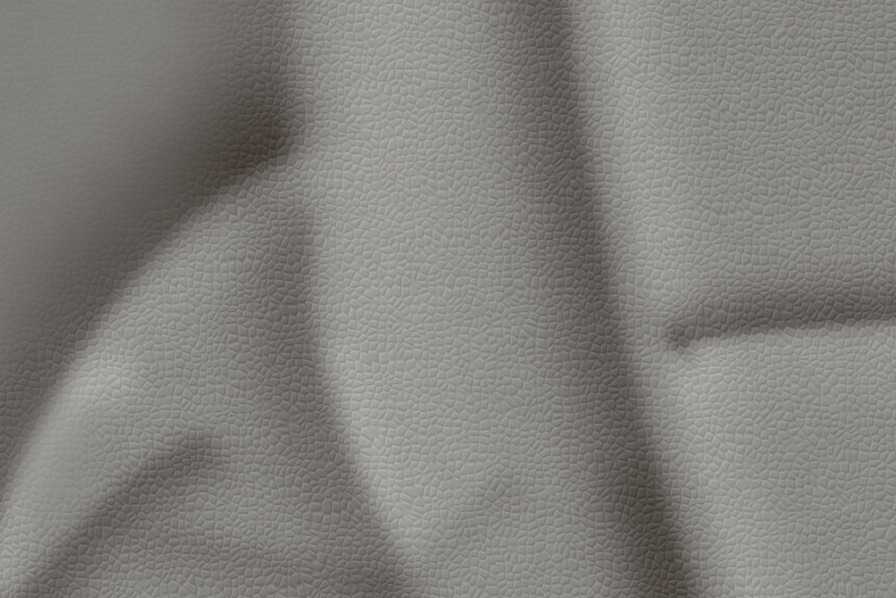
Write a Shadertoy shader that draws this texture.

```glsl
#define BASE_TONE 0.535
#define FOLD_DEPTH 1.0
#define GRAIN_CELLS 72.0
#define GRAIN_RELIEF 0.060
#define GRAIN_WARP 0.9
#define MOTTLE 0.018
#define WARM_SHADOW vec3(0.35, 0.328, 0.310)
#define PALE_LIGHT vec3(0.61, 0.602, 0.588)

vec2 hash2(vec2 p) {
    vec3 q = fract(p.xyx * vec3(0.1031, 0.1030, 0.0973));
    q += dot(q, q.yzx + 33.33);
    return fract((q.xx + q.yz) * q.zy);
}

float noise(vec2 p) {
    vec2 cell = floor(p), f = fract(p);
    f = f * f * (3.0 - 2.0 * f);
    return mix(mix(hash2(cell).x, hash2(cell + vec2(1, 0)).x, f.x),
               mix(hash2(cell + vec2(0, 1)).x, hash2(cell + vec2(1, 1)).x, f.x), f.y);
}

// Soft stroke along a quadratic curve; widths to the left and right of its direction
float fold(vec2 p, vec2 a, vec2 b, vec2 c, float leftWidth, float rightWidth) {
    vec2 bend = a - 2.0 * b + c, chord = c - a;
    float t = clamp(dot(p - a, chord) / dot(chord, chord), 0.0, 1.0);
    vec2 offset, tangent;
    for (int i = 0; i < 5; i++) {
        offset = a + 2.0 * t * (b - a) + t * t * bend - p;
        tangent = 2.0 * (b - a) + 2.0 * t * bend;
        float slope = dot(tangent, tangent) + max(0.0, 2.0 * dot(offset, bend));
        t = clamp(t - dot(offset, tangent) / slope, 0.0, 1.0);
    }
    offset = p - (a + 2.0 * t * (b - a) + t * t * bend);
    tangent = normalize(2.0 * (b - a) + 2.0 * t * bend);
    float dist = length(offset);
    float side = (tangent.x * offset.y - tangent.y * offset.x) / max(dist, 1e-4);
    float width = mix(rightWidth, leftWidth, 0.5 + 0.5 * side);
    return exp(-dist * dist / (width * width));
}

// Broad light and shade of the draped hide
float drape(vec2 p) {
    float s = 0.0;
    // Upper left hollow and the edge running down from it
    s -= 0.10 * fold(p, vec2(0.45, 1.10), vec2(0.46, 0.90), vec2(0.45, 0.76), 0.045, 0.16);
    s -= 0.17 * fold(p, vec2(0.45, 0.75), vec2(0.145, 0.59), vec2(-0.04, 0.10), 0.03, 0.14);
    s += 0.05 * fold(p, vec2(0.46, 0.66), vec2(0.30, 0.54), vec2(0.14, 0.39), 0.07, 0.04);
    s += 0.08 * fold(p, vec2(0.19, 0.37), vec2(0.06, 0.33), vec2(-0.01, 0.06), 0.05, 0.04);

    // Central ridge and the valley beside it
    s += 0.075 * fold(p, vec2(0.66, 1.10), vec2(0.58, 0.58), vec2(0.65, 0.16), 0.19, 0.11);
    s -= 0.14 * fold(p, vec2(0.50, 0.61), vec2(0.47, 0.355), vec2(0.655, 0.06), 0.035, 0.10);
    s += 0.04 * fold(p, vec2(0.57, 0.40), vec2(0.61, 0.22), vec2(0.685, 0.05), 0.035, 0.025);
    s -= 0.05 * fold(p, vec2(0.71, 0.05), vec2(0.76, 0.12), vec2(0.84, 0.18), 0.025, 0.05);

    // Long channel and the crest on its right
    s -= 0.17 * fold(p, vec2(0.91, 1.10), vec2(0.975, 0.50), vec2(1.15, -0.03), 0.035, 0.10);
    s += 0.07 * fold(p, vec2(1.02, 1.10), vec2(1.06, 0.56), vec2(1.27, -0.04), 0.08, 0.035);
    s -= 0.07 * fold(p, vec2(1.06, 0.16), vec2(1.09, 0.08), vec2(1.11, -0.05), 0.08, 0.06);

    // Pinched crease at the right
    s -= 0.17 * fold(p, vec2(1.15, 0.435), vec2(1.24, 0.465), vec2(1.60, 0.48), 0.065, 0.016);
    s -= 0.07 * fold(p, vec2(1.13, 0.435), vec2(1.13, 0.42), vec2(1.15, 0.405), 0.025, 0.02);
    s += 0.045 * fold(p, vec2(1.20, 0.40), vec2(1.34, 0.42), vec2(1.60, 0.42), 0.025, 0.09);

    // Lower left pocket and bottom hollow
    s -= 0.14 * fold(p, vec2(0.32, 0.245), vec2(0.22, 0.20), vec2(0.03, -0.03), 0.07, 0.03);
    s -= 0.07 * fold(p, vec2(0.30, 0.09), vec2(0.45, 0.05), vec2(0.64, 0.01), 0.04, 0.07);
    return s;
}

// Pebble height: rounded cells divided by narrow creases
float pebble(vec2 p) {
    vec2 cell = floor(p), f = fract(p);
    float nearest = 8.0, second = 8.0;
    for (int y = -1; y <= 1; y++)
    for (int x = -1; x <= 1; x++) {
        vec2 g = vec2(x, y);
        float d = length(g + 0.1 + 0.8 * hash2(cell + g) - f);
        second = min(second, max(nearest, d));
        nearest = min(nearest, d);
    }
    return smoothstep(0.0, 0.45, second - nearest);
}

void mainImage(out vec4 fragColor, in vec2 fragCoord) {
    vec2 p = fragCoord / iResolution.y;
    float tone = BASE_TONE + FOLD_DEPTH * drape(p);
    tone -= 0.035 * smoothstep(0.5, 0.0, p.x) * smoothstep(0.3, 0.7, p.y);
    tone -= 0.02 * smoothstep(1.15, 1.5, p.x) * smoothstep(0.4, 1.0, p.y);

    // Grain lit from above, soft where the hide falls out of focus
    vec2 g = p * GRAIN_CELLS;
    g += GRAIN_WARP * vec2(noise(p * 24.0), noise(p * 24.0 + 40.0));
    float relief = pebble(g) - pebble(g + vec2(-0.12, 0.28));
    float edgeSide = p.y - 0.76 + 0.9 * max(0.46 - p.x, 0.0);
    float blur = smoothstep(-0.10, 0.12, edgeSide) * smoothstep(0.52, 0.30, p.x);
    blur = max(blur, 0.8 * smoothstep(0.13, 0.02, length((p - vec2(0.09, 0.25)) * vec2(1.0, 0.6))));
    tone += GRAIN_RELIEF * relief * (1.0 - 0.8 * blur);
    tone += MOTTLE * (noise(p * 40.0) - 0.5) * (1.0 - 0.6 * blur);

    // Warm shadows rising to neutral light
    float level = (tone - 0.34) / 0.27;
    vec3 colour = mix(WARM_SHADOW, PALE_LIGHT, level);
    colour.g += 0.008 * smoothstep(0.3, 0.6, level) * smoothstep(1.0, 0.7, level);
    fragColor = vec4(clamp(colour, 0.0, 1.0), 1.0);
}
```
